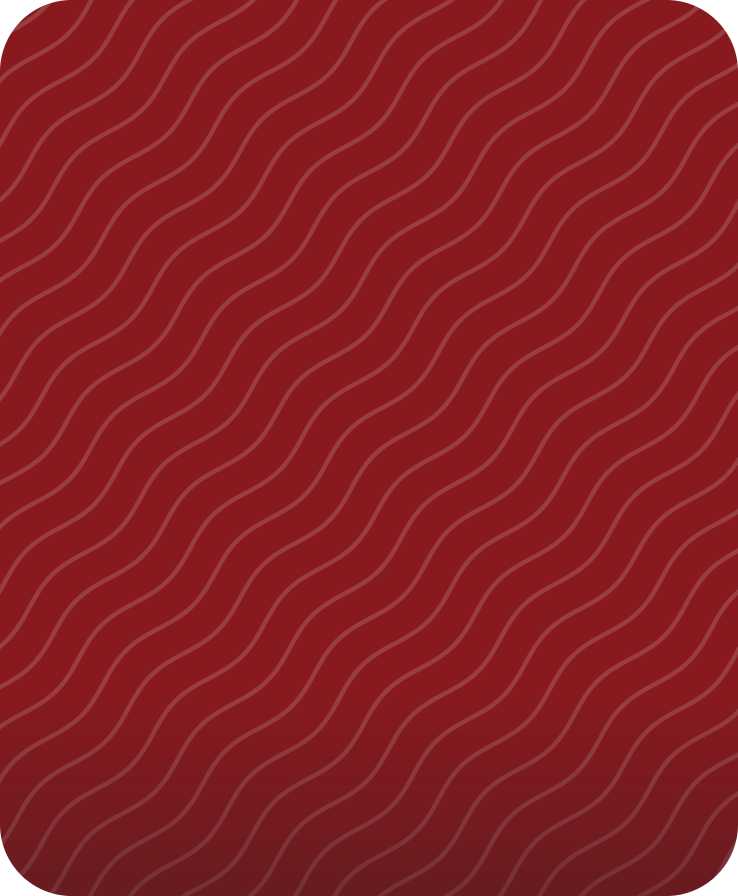
Reproduce this pattern procedurally as a Shadertoy shader.

```glsl
// Rounded red card with thin pale diagonal waves and a dark fade along the bottom.

const float TAU = 6.2831853;

float roundedBox(vec2 p, vec2 halfSize, float radius) {
    vec2 d = abs(p) - halfSize + radius;
    return length(max(d, 0.0)) + min(max(d.x, d.y), 0.0) - radius;
}

// Approximate distance to the nearest wave centreline.
float waveDistance(vec2 p) {
    float tilt = 0.7794;
    float along = dot(p, vec2(cos(tilt), -sin(tilt)));
    float across = dot(p, vec2(sin(tilt), cos(tilt)));

    float wavelength = 0.175;
    float amplitude = 0.0083;
    float spacing = 0.0394;
    float phase = TAU * (along - 0.0276) / wavelength;
    float slope = -TAU * amplitude / wavelength * sin(phase);

    float offset = across - 0.0327 - amplitude * cos(phase);
    float nearest = abs(fract(offset / spacing + 0.5) - 0.5) * spacing;
    return nearest / sqrt(1.0 + slope * slope);
}

void mainImage(out vec4 fragColor, in vec2 fragCoord) {
    // Canvas height is one unit; waves are measured from the top left.
    vec2 uv = fragCoord / iResolution.y;
    vec2 size = vec2(iResolution.x / iResolution.y, 1.0);
    float pixel = 1.0 / iResolution.y;

    // Translucent white lines on red
    float line = clamp(0.5 + (0.0025 - waveDistance(vec2(uv.x, 1.0 - uv.y))) / pixel, 0.0, 1.0);
    vec3 color = mix(vec3(0.533, 0.102, 0.122), vec3(1.0), 0.152 * line);

    // Shade over the lower edge
    float shade = 0.38 * clamp(1.0 - uv.y / 0.23, 0.0, 1.0);
    color = mix(color, vec3(0.2, 0.113, 0.135), shade);

    // Rounded corners
    float edge = roundedBox(uv - 0.5 * size, 0.5 * size, 0.08);
    float card = clamp(0.5 - edge / pixel, 0.0, 1.0);
    fragColor = vec4(mix(vec3(1.0), color, card), 1.0);
}
```
